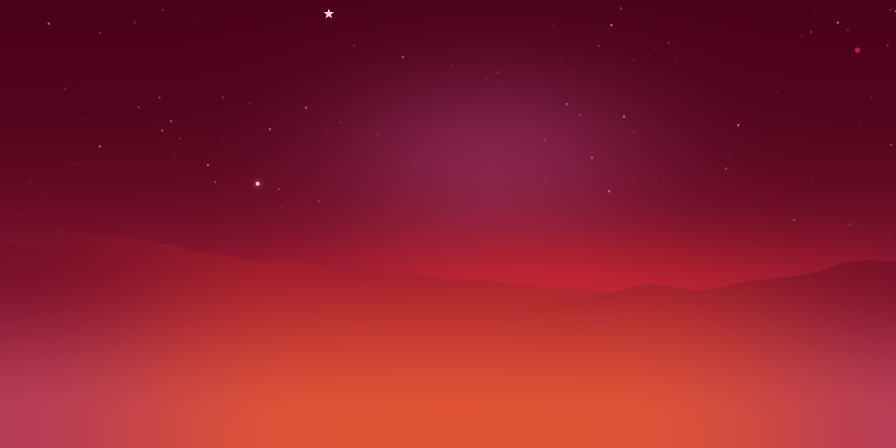
A WebGL 1 fragment shader for this background:

```glsl
precision highp float;
uniform vec2 u_resolution;

float hash(vec2 p) {
  return fract(sin(dot(p, vec2(127.1, 311.7))) * 43758.5);
}

float noise(float x) {
  float i = floor(x);
  return mix(hash(vec2(i, 3.0)), hash(vec2(i + 1.0, 3.0)), smoothstep(0.0, 1.0, fract(x)));
}

float bump(float x, float center, float width) {
  float d = (x - center) / width;
  return exp(-d * d);
}

float glow(vec2 uv, vec2 center, vec2 radius) {
  vec2 d = (uv - center) / radius;
  return exp(-dot(d, d));
}

// Ridge heights as functions of the horizontal position
float leftRidge(float x) {
  return 0.475 - 0.19 * x + 0.022 * bump(x, 0.14, 0.065) - 0.02 * bump(x, 0.03, 0.04)
    + 0.006 * (noise(x * 32.0) - 0.5) + 0.003 * (noise(x * 90.0) - 0.5);
}

float rightRidge(float x) {
  return 0.206 + 0.2 * x + 0.014 * bump(x, 0.72, 0.04) - 0.01 * bump(x, 0.79, 0.04)
    + 0.02 * bump(x, 0.96, 0.05) + 0.006 * (noise(x * 35.0 + 40.0) - 0.5);
}

vec3 skyColor(vec2 uv) {
  vec3 sky = vec3(0.275, 0.0, 0.09) + vec3(0.21, 0.07, 0.09) * exp(-4.5 * (uv.y - 0.45));
  sky += vec3(0.16, 0.11, 0.165) * glow(uv, vec2(0.55, 0.66), vec2(0.18, 0.2));
  sky += vec3(0.16, 0.035, -0.03) * glow(uv, vec2(0.62, 0.38), vec2(0.32, 0.13));
  return sky;
}

vec3 groundColor(vec2 uv) {
  vec3 side = mix(vec3(0.71, 0.23, 0.34), vec3(0.48, 0.065, 0.165), smoothstep(0.08, 0.42, uv.y));
  vec3 ember = mix(vec3(0.88, 0.33, 0.21), vec3(0.66, 0.11, 0.185), smoothstep(0.05, 0.48, uv.y));
  float d = (uv.x - 0.52) / 0.38;
  return mix(side, ember, exp(-d * d * d * d));
}

float dotMask(vec2 p, float radius, float px) {
  return 1.0 - smoothstep(radius - 0.6 * px, radius + 0.6 * px, length(p));
}

// Five-pointed star folded into one half of an arm
float starMask(vec2 p, float radius, float px) {
  float a = abs(mod(atan(p.x, p.y) + 0.6283, 1.2566) - 0.6283);
  vec2 q = length(p) * vec2(cos(a), sin(a)) - vec2(radius, 0.0);
  return 1.0 - smoothstep(-0.5 * px, 0.5 * px, dot(q, vec2(0.384, 0.923)));
}

// Scattered dots, denser inside a few loose clusters
float starField(vec2 p, float px) {
  float light = 0.0;
  float density = 0.05
    + 0.2 * glow(p, vec2(1.29, 0.73), vec2(0.1, 0.12))
    + 0.15 * glow(p, vec2(0.52, 0.68), vec2(0.16, 0.1))
    + 0.15 * glow(p, vec2(1.93, 0.95), vec2(0.12, 0.12));
  for (int i = 0; i < 2; i++) {
    float layer = float(i);
    vec2 grid = p * (24.0 + 13.0 * layer) + 7.3 * layer;
    vec2 cell = floor(grid);
    vec2 offset = 0.2 + 0.6 * vec2(hash(cell + 11.0), hash(cell + 23.0));
    float bright = hash(cell + 37.0);
    float radius = 0.0015 + 0.0012 * bright;
    float present = step(hash(cell + 5.0), density);
    vec2 q = (fract(grid) - offset) / (24.0 + 13.0 * layer);
    light += present * (0.1 + 0.6 * pow(bright, 5.0)) * dotMask(q, radius, px);
  }
  return light * smoothstep(0.42, 0.6, p.y);
}

void main() {
  vec2 uv = gl_FragCoord.xy / u_resolution;
  vec2 p = uv * vec2(2.0, 1.0);
  float px = 1.0 / u_resolution.y;
  vec3 color = skyColor(uv);

  // Stars
  vec3 starlight = vec3(1.0, 0.82, 0.87);
  color = mix(color, vec3(0.95, 0.6, 0.72), min(starField(p, px), 1.0));
  color = mix(color, starlight, starMask(p - vec2(0.734, 0.969), 0.0115, px));
  vec2 soft = p - vec2(0.575, 0.59);
  color = mix(color, starlight, 0.75 * dotMask(soft, 0.0045, px));
  color += 0.12 * exp(-dot(soft, soft) / 0.0001);
  color = mix(color, vec3(0.75, 0.16, 0.34), 0.8 * dotMask(p - vec2(1.914, 0.888), 0.006, px));

  // Hills dissolving into the warm haze
  float leftDepth = leftRidge(uv.x) - uv.y;
  float rightDepth = rightRidge(uv.x) - uv.y;
  float leftHill = smoothstep(-0.6 * px, 0.6 * px, leftDepth);
  float rightHill = smoothstep(-0.6 * px, 0.6 * px, rightDepth);
  vec3 ground = groundColor(uv);
  ground *= 1.0 - 0.06 * leftHill * exp(-14.0 * max(leftDepth, 0.0)) * (1.0 - smoothstep(0.4, 0.65, uv.x));
  ground *= 1.0 - 0.06 * rightHill * exp(-14.0 * max(rightDepth, 0.0)) * smoothstep(0.5, 0.68, uv.x);
  color = mix(color, ground, max(leftHill, rightHill));

  gl_FragColor = vec4(color, 1.0);
}
```
